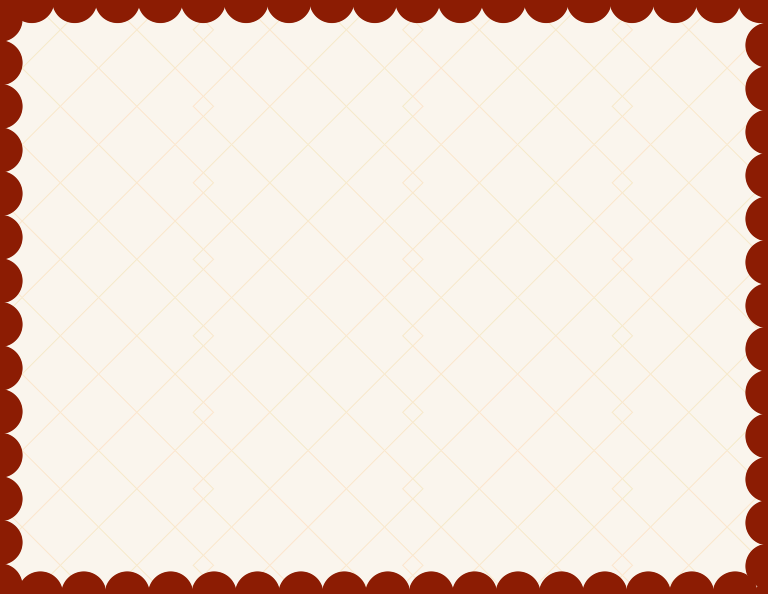
Reproduce this background procedurally as a Shadertoy shader.

```glsl
float hash(vec2 p) {
    return fract(sin(dot(p, vec2(127.1, 311.7))) * 43758.5453);
}

// Distance to a row of discs centred on an edge of the sheet
float scallops(float along, float across, float first, float spacing) {
    float x = mod(along - first + 0.5 * spacing, spacing) - 0.5 * spacing;
    return length(vec2(x, across)) - 22.6;
}

// Distance to 45 degree lines, given a diagonal coordinate
float diagonals(float s) {
    return abs(mod(s, 76.5) - 38.25) * 0.7071;
}

float stroke(float d, float px) {
    return 1.0 - smoothstep(0.5 - 0.5 * px, 0.5 + 0.6 * px, d);
}

void mainImage(out vec4 fragColor, in vec2 fragCoord) {
    // Sheet of 768 x 594 units, y pointing down
    vec2 sheet = vec2(768.0, 594.0);
    vec2 p = fragCoord / iResolution.xy * sheet;
    p.y = sheet.y - p.y;
    float px = sheet.y / iResolution.y;

    vec3 cream = vec3(0.98, 0.96, 0.93);
    vec3 peach = vec3(0.993, 0.895, 0.80);
    vec3 straw = vec3(0.958, 0.918, 0.785);
    vec3 brick = vec3(0.55, 0.11, 0.01);

    // Lattice, mirrored about the columns of small diamonds
    vec2 q = p - vec2(98.6, 106.3);
    float column = floor(q.x / 209.5 + 0.5);
    q.x -= column * 209.5;
    float falling = q.y - q.x;
    float rising = q.y + q.x;
    float lattice = min(diagonals(falling), diagonals(rising));

    // Small diamonds on the seams
    vec2 c = vec2(104.75 - abs(q.x), abs(mod(q.y + 38.25, 76.5) - 38.25));
    float diamond = abs(c.x + c.y - 10.1) * 0.7071;

    // Each stretch of line gets its own tint
    vec2 cell = floor(vec2(falling, rising) / 76.5 + 0.5);
    float tint = hash(cell + column * 17.0);
    vec3 thread = mix(peach, straw, tint);
    vec3 col = mix(cream, thread, 0.9 * stroke(min(lattice, diamond), px));

    // Scalloped border: top, bottom, left, right
    float border = scallops(p.x, p.y - 0.5, 31.8, 42.87);
    border = min(border, scallops(p.x, sheet.y - p.y, 40.4, 43.42));
    border = min(border, scallops(p.y, p.x, 62.8, 43.6));
    border = min(border, scallops(p.y, sheet.x - p.x, 45.2, 43.42));
    col = mix(brick, col, smoothstep(-0.6 * px, 0.6 * px, border));

    fragColor = vec4(col, 1.0);
}
```
